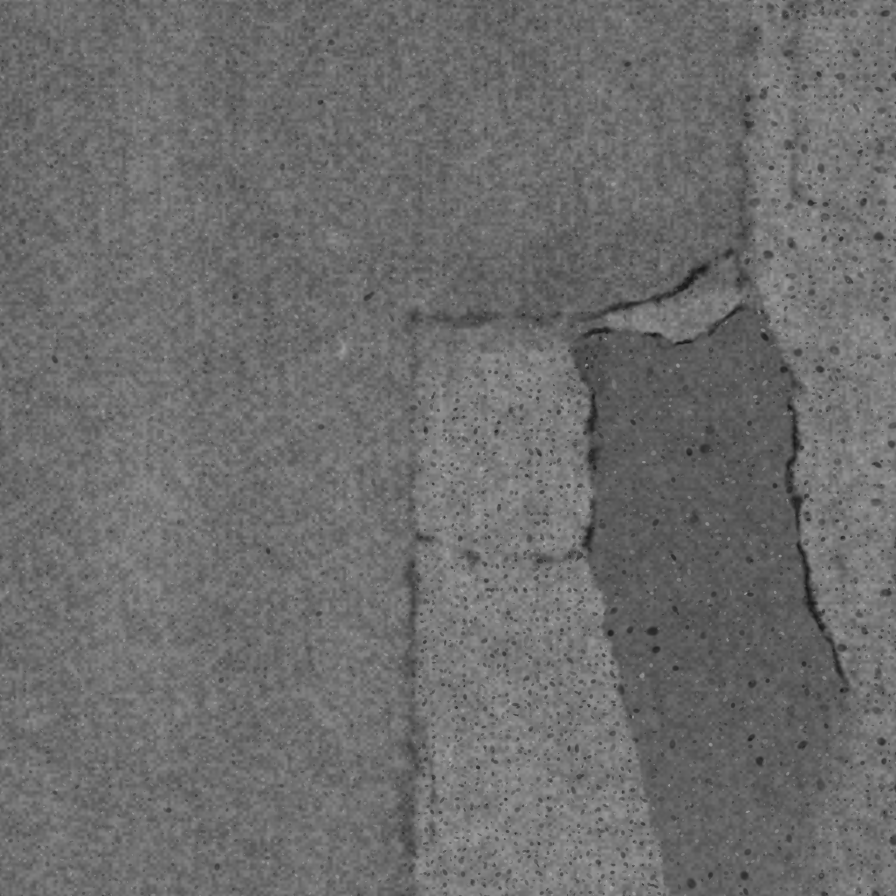
This texture is drawn by a WebGL 1 fragment shader. Its source:

```glsl
precision highp float;
// Weathered grey concrete: a smooth wall, pale pitted slabs, a dark recess.
// Piecewise edge functions bound the zones; segment distances draw cracks;
// value noise gives stains and grain, jittered cells give pits and specks.
uniform vec2 u_resolution;

float hash(vec2 p) {
  return fract(sin(dot(p, vec2(127.1, 311.7))) * 43758.5453);
}

float noise(vec2 p) {
  vec2 i = floor(p), f = fract(p);
  f = f * f * (3.0 - 2.0 * f);
  return mix(mix(hash(i), hash(i + vec2(1, 0)), f.x),
             mix(hash(i + vec2(0, 1)), hash(i + vec2(1, 1)), f.x), f.y);
}

// Centered on zero
float fbm(vec2 p) {
  float sum = -0.47, amp = 0.5;
  for (int i = 0; i < 4; i++) {
    sum += amp * noise(p);
    p = p * 2.03 + 17.3;
    amp *= 0.5;
  }
  return sum;
}

float rise(float a, float b, float x) { return clamp((x - a) / (b - a), 0.0, 1.0); }

float blob(vec2 p, vec2 center, vec2 radius) {
  vec2 q = (p - center) / radius;
  return exp(-dot(q, q));
}

// Soft line from a to b
float crack(vec2 p, vec2 a, vec2 b, float width) {
  vec2 d = b - a, q = p - a;
  float dist = length(q - d * clamp(dot(q, d) / dot(d, d), 0.0, 1.0));
  return 1.0 - smoothstep(0.0, width, dist);
}

// One jittered round spot in a share of the cells
float spots(vec2 p, float cells, float share) {
  vec2 q = p * cells + 0.8 * vec2(noise(p * cells * 0.6), noise(p * cells * 0.6 + 40.0));
  vec2 id = floor(q);
  vec2 center = 0.35 + 0.3 * vec2(hash(id + 3.1), hash(id + 8.7));
  float radius = mix(0.16, 0.36, hash(id + 5.3));
  float spot = 1.0 - smoothstep(radius * 0.4, radius, length(fract(q) - center));
  return spot * step(hash(id + 1.9), share) * mix(0.4, 1.0, hash(id + 6.1));
}

// Outlines of the recess
float leftEdge(float y) {
  return 0.747 - 0.08 * rise(0.0, 0.35, y) - 0.011 * rise(0.35, 0.39, y)
    + 0.008 * rise(0.39, 0.48, y) - 0.004 * rise(0.48, 0.56, y) - 0.028 * rise(0.56, 0.62, y);
}

float rightEdge(float y) {
  return 0.905 + 0.045 * rise(0.08, 0.2, y) - 0.042 * rise(0.23, 0.323, y)
    - 0.023 * rise(0.323, 0.466, y) + 0.004 * rise(0.466, 0.564, y)
    - 0.036 * rise(0.564, 0.65, y) - 0.02 * rise(0.65, 0.7, y);
}

float topEdge(float x) {
  return 0.612 + 0.017 * rise(0.63, 0.67, x) - 0.017 * rise(0.7, 0.749, x)
    + 0.047 * rise(0.749, 0.827, x) - 0.012 * rise(0.83, 0.86, x);
}

void main() {
  vec2 p = gl_FragCoord.xy / u_resolution;
  vec2 w = p + 0.022 * vec2(fbm(p * 40.0), fbm(p * 40.0 + 70.0));
  float mottle = fbm(p * 30.0);

  // Zone masks
  float fromLeft = w.x - leftEdge(w.y), fromRight = w.x - rightEdge(w.y), fromTop = w.y - topEdge(w.x);
  float soft = mix(0.04, 0.004, smoothstep(0.18, 0.25, p.y));
  float column = smoothstep(-soft, soft, fromRight);
  float recess = smoothstep(-0.004, 0.004, fromLeft) * smoothstep(0.003, -0.003, fromTop) * (1.0 - column);
  float slabTop = 0.585 + 0.03 * rise(0.56, 0.64, w.x) + 0.1 * mottle;
  float slab = smoothstep(0.455, 0.472, w.x) * smoothstep(0.003, -0.005, fromLeft)
    * smoothstep(slabTop + 0.025, slabTop - 0.025, w.y);
  float lip = smoothstep(0.0, 0.005, fromTop) * smoothstep(0.665, 0.685, w.x) * smoothstep(0.835, 0.82, w.x)
    * smoothstep(0.006, -0.006, w.y - 0.645 - 0.026 * rise(0.68, 0.79, w.x));

  // Broad tones
  float tone = 0.433 + 0.07 * fbm(p * vec2(11.0, 4.0)) + 0.04 * mottle + 0.015 * (0.5 - p.y);
  tone += 0.03 * blob(p, vec2(0.14, 0.42), vec2(0.06, 0.2)) + 0.025 * blob(p, vec2(0.17, 0.85), vec2(0.04, 0.14));
  tone -= 0.05 * blob(p, vec2(0.64, 0.7), vec2(0.2, 0.055)) + 0.02 * blob(p, vec2(0.02, 0.95), vec2(0.2));
  tone = mix(tone, 0.494 + 0.1 * mottle, slab);
  tone = mix(tone, 0.482 + 0.13 * mottle - 0.03 * smoothstep(0.22, 0.1, p.y), column);
  tone = mix(tone, 0.356 + 0.05 * mottle + 0.035 * smoothstep(0.3, 0.0, p.y), recess);
  tone = mix(tone, 0.485 + 0.15 * mottle, lip);

  // Faint grooves, then sharper cracks, both worn away in places
  float dark = 0.06 * crack(w, vec2(0.462, 0.64), vec2(0.461, 0.37), 0.01);
  dark += 0.09 * crack(w, vec2(0.461, 0.37), vec2(0.455, 0.0), 0.016);
  dark += 0.08 * crack(w, vec2(0.468, 0.2), vec2(0.484, 0.06), 0.008);
  dark += 0.09 * crack(w, vec2(0.46, 0.644), vec2(0.65, 0.645), 0.014);
  dark += 0.16 * crack(w, vec2(0.64, 0.64), vec2(0.76, 0.68), 0.008);
  dark += 0.17 * crack(w, vec2(0.76, 0.68), vec2(0.815, 0.72), 0.009);
  dark += 0.14 * crack(w, vec2(0.465, 0.398), vec2(0.535, 0.377), 0.01);
  dark += 0.11 * crack(w, vec2(0.535, 0.377), vec2(0.652, 0.379), 0.012);
  dark += 0.08 * crack(w, vec2(0.835, 1.0), vec2(0.833, 0.67), 0.014);
  dark += 0.07 * crack(w, vec2(0.888, 1.0), vec2(0.885, 0.79), 0.014);
  dark += 0.07 * crack(w, vec2(0.885, 0.79), vec2(1.0, 0.725), 0.014);
  dark += 0.08 * crack(w, vec2(0.925, 0.44), vec2(0.955, 0.25), 0.01);
  dark += 0.15 * crack(w, vec2(0.342, 0.31), vec2(0.344, 0.25), 0.006);
  dark += 0.2 * smoothstep(0.008, 0.0, abs(fromRight)) * smoothstep(0.22, 0.24, p.y) * smoothstep(0.64, 0.5, p.y);
  dark += 0.16 * smoothstep(0.009, 0.0, abs(fromLeft)) * smoothstep(0.36, 0.4, p.y) * smoothstep(0.6, 0.54, p.y);
  dark += 0.22 * smoothstep(0.007, 0.0, abs(fromTop)) * smoothstep(0.64, 0.67, p.x) * smoothstep(0.84, 0.82, p.x);
  dark *= mix(0.25, 1.4, smoothstep(0.2, 0.7, noise(p * 55.0 + 31.0)));

  // Pits, pale specks and fine grain
  float rough = max(slab, column), crumble = blob(p, vec2(0.65, 0.59), vec2(0.025, 0.04));
  dark += 0.06 * crumble + 0.2 * spots(p + 1.0, 75.0, 0.7) * crumble;
  dark += 0.2 * spots(p, 85.0, 0.55) * slab + 0.23 * spots(p + 3.0, 48.0, 0.45) * column;
  dark += 0.18 * spots(p + 5.0, 120.0, 0.4) * rough + 0.18 * spots(p + 7.0, 48.0, 0.2) * recess;
  dark += 0.11 * spots(p + 9.0, 115.0, 0.2) * (1.0 - rough) + 0.17 * spots(p + 2.0, 70.0, 0.015);
  float pale = 0.11 * spots(p + 11.0, 130.0, 0.12) + 0.2 * spots(p + 13.0, 95.0, 0.07) * recess;
  pale += 0.13 * blob(w, vec2(0.382, 0.61), vec2(0.006, 0.01)) + 0.06 * blob(w, vec2(0.372, 0.732), vec2(0.012));
  float grain = 0.12 * (noise(p * 260.0) - 0.5) + 0.08 * (noise(p * 130.0 + 9.0) - 0.5);
  tone += grain * mix(1.0, 0.7, recess) + pale - min(dark, 0.25);
  gl_FragColor = vec4(vec3(clamp(tone, 0.1, 0.75)), 1.0);
}
```
